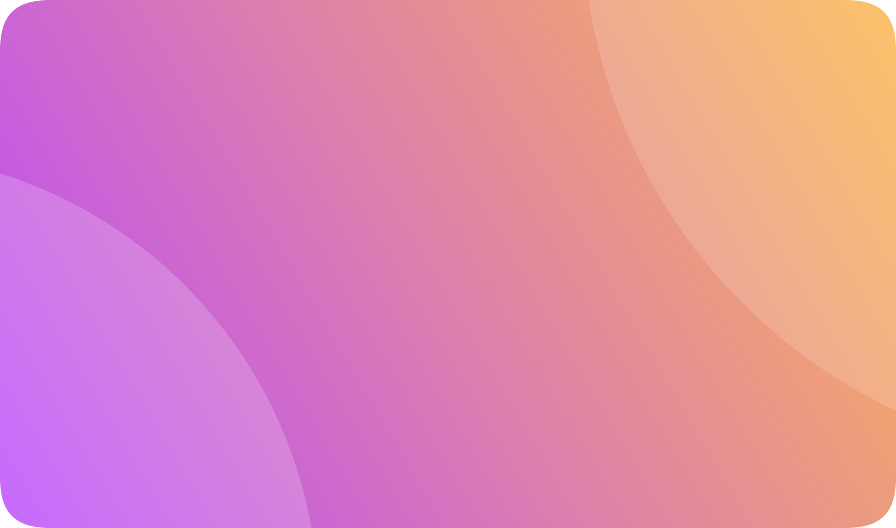
Write a WebGL 1 fragment shader that draws this background.

```glsl
precision highp float;

// A rounded card with a diagonal violet-to-amber gradient and two pale,
// translucent discs cut off by opposite sides. The gradient is a projection
// on the diagonal; discs and card are antialiased distance functions.

uniform vec2 u_resolution;

// Gradient stops, lower left to upper right
const vec3 VIOLET = vec3(0.725, 0.275, 1.0);
const vec3 ROSE   = vec3(0.866, 0.510, 0.665);
const vec3 AMBER  = vec3(0.990, 0.720, 0.305);
const vec3 WHITE  = vec3(1.0);

// Lengths are in canvas heights
const vec2  LEFT_CENTER  = vec2(-0.258, -0.150); // from the lower left corner
const float LEFT_RADIUS  = 0.861;
const float LEFT_ALPHA   = 0.19;
const vec2  RIGHT_CENTER = vec2(0.4405, 1.1586); // from the lower right corner
const float RIGHT_RADIUS = 1.035;
const float RIGHT_ALPHA  = 0.15;
const float CORNER_SIZE  = 0.11;
const float CORNER_POWER = 3.0;                  // 2 is circular, more is squarer

// Coverage of the inside (negative side) of a distance, one pixel soft
float coverage(float dist, float pixel) {
    return 1.0 - smoothstep(-0.5 * pixel, 0.5 * pixel, dist);
}

float discDistance(vec2 p, vec2 center, float radius) {
    return length(p - center) - radius;
}

// Box whose corners are superellipse arcs
float cardDistance(vec2 p, vec2 halfSize) {
    vec2 q = max(abs(p) - halfSize + CORNER_SIZE, 0.0);
    float sum = pow(q.x, CORNER_POWER) + pow(q.y, CORNER_POWER);
    return pow(sum, 1.0 / CORNER_POWER) - CORNER_SIZE;
}

vec3 diagonalGradient(float t) {
    vec3 lower = mix(VIOLET, ROSE, clamp(2.0 * t, 0.0, 1.0));
    return mix(lower, AMBER, clamp(2.0 * t - 1.0, 0.0, 1.0));
}

void main() {
    float pixel = 1.0 / u_resolution.y;
    vec2 size = u_resolution * pixel;
    vec2 p = gl_FragCoord.xy * pixel;

    // Base gradient along the diagonal
    vec3 color = diagonalGradient(dot(p, size) / dot(size, size));

    // Translucent discs
    float left = discDistance(p, LEFT_CENTER, LEFT_RADIUS);
    float right = discDistance(p - vec2(size.x, 0.0), RIGHT_CENTER, RIGHT_RADIUS);
    color = mix(color, WHITE, LEFT_ALPHA * coverage(left, pixel));
    color = mix(color, WHITE, RIGHT_ALPHA * coverage(right, pixel));

    // White outside the rounded card
    float card = cardDistance(p - 0.5 * size, 0.5 * size);
    color = mix(WHITE, color, coverage(card, pixel));

    gl_FragColor = vec4(color, 1.0);
}
```
